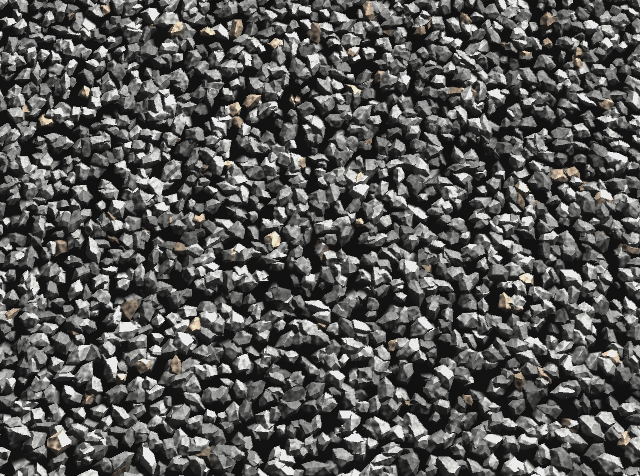
This texture is drawn by a WebGL 2 fragment shader. Its source:

```glsl
#version 300 es
precision highp float;
// Sunlit bed of crushed grey gravel: faceted chips with hard cast shadows.

uniform vec2 u_resolution;
out vec4 fragColor;

struct Surface {
  float height;
  vec2 slope;
  vec3 seed;
};

vec3 hash3(vec2 p) {
  vec3 a = fract(p.xyx * vec3(0.1031, 0.1030, 0.0973));
  a += dot(a, a.yxz + 33.33);
  return fract((a.xxy + a.yzz) * a.zyx);
}

float corner(vec2 cell, vec2 offset) {
  return dot(hash3(cell + 311.0).xy * 2.0 - 1.0, offset);
}

float gradientNoise(vec2 p) {
  vec2 i = floor(p), f = fract(p);
  vec2 u = f * f * f * (f * (f * 6.0 - 15.0) + 10.0);
  vec2 e = vec2(1.0, 0.0);
  return mix(mix(corner(i, f), corner(i + e, f - e), u.x),
             mix(corner(i + e.yx, f - e.yx), corner(i + e.xx, f - e.xx), u.x), u.y);
}

// Highest stone at q; each stone is the lower envelope of tilted planes.
Surface gravel(vec2 q) {
  Surface top = Surface(0.0, vec2(0.0), vec3(0.5));
  for (int k = 0; k < 18; k++) {
    float layer = float(k / 9);
    vec2 shift = layer * vec2(0.47, 0.53);
    vec2 cell = floor(q + shift) + vec2(k % 3, (k / 3) % 3) - 1.0;
    vec3 seed = hash3(cell + layer * 57.0 + 100.0);
    vec2 d = q + shift - cell - 0.5 - (seed.xy - 0.5) * 0.9;
    vec3 form = fract(seed.zxy * vec3(53.0, 71.0, 37.0));
    float radius = mix(0.3, 0.6, form.z);
    if (dot(d, d) > 2.4 * radius * radius) continue;

    // Random turn and elongation
    float turn = form.x * 6.283, stretch = mix(1.0, 1.35, form.y);
    float c = cos(turn), s = sin(turn);
    mat2 toStone = mat2(c / stretch, -s * stretch, s / stretch, c * stretch);
    d = toStone * d;

    // Tilted cap, then six chipped sides
    vec2 slope = (seed.yz - 0.5) * 1.1;
    float height = radius * 0.75 + dot(slope, d);
    float hidden = max(top.height - seed.z * 0.5, 0.0);
    vec2 spoke = vec2(1.0, 0.0);
    for (int i = 0; i < 6; i++) {
      if (height <= hidden) break;
      vec2 chip = fract(seed.xy * vec2(31.0, 47.0) + float(i) * vec2(0.618, 0.755));
      vec2 dir = normalize(spoke + chip.x * 0.9 * vec2(-spoke.y, spoke.x));
      float steep = 0.6 + 2.2 * fract(chip.x * 7.0);
      float side = (radius * mix(0.75, 1.05, chip.y) - dot(dir, d)) * steep;
      if (side < height) {
        height = side;
        slope = -dir * steep;
      }
      spoke = mat2(0.5, 0.866, -0.866, 0.5) * spoke;
    }
    if (height > hidden)
      top = Surface(height + seed.z * 0.5, slope * toStone, seed);
  }
  return top;
}

vec3 shade(vec2 q, float patches) {
  vec3 sun = normalize(vec3(0.38, 0.66, 0.65));
  Surface stone = gravel(q);

  // Cast shadow, stepped towards the sun; deep gaps stay dark
  float blocked = 0.0;
  for (int i = 1; i <= 2; i++) {
    float t = 0.26 * float(i) - 0.06;
    blocked = max(blocked, gravel(q + sun.xy * t).height - stone.height - sun.z * t);
  }
  float light = 1.0 - smoothstep(0.0, 0.12, blocked);
  light *= smoothstep(0.0, 0.25, stone.height);

  // Rough broken faces
  float rough = gradientNoise(q * 4.0);
  vec3 normal = normalize(vec3(rough * vec2(0.5, 0.7) - stone.slope, 1.0));
  float diffuse = max(dot(normal, sun), 0.0) * light;
  float ambient = 0.09 + 0.18 * clamp(stone.height, 0.0, 1.0);

  // Mostly neutral grey, a few pale buff stones
  vec3 kind = hash3(stone.seed.xy * 739.0 + 11.0);
  float grey = mix(0.62, 1.06, kind.x) * patches;
  vec3 tint = mix(vec3(1.0, 1.0, 0.99), vec3(1.12, 1.02, 0.91), step(0.955, kind.y));
  vec3 tone = grey * tint * (ambient + 0.84 * diffuse);
  return min(pow(tone, vec3(1.33)) + 0.035, 0.92);
}

// Stones shrink gently towards the far, upper edge.
vec2 ground(vec2 pixel) {
  vec2 p = (pixel - vec2(0.5 * u_resolution.x, 0.0)) / u_resolution.y;
  return 24.0 * vec2(p.x * (1.0 + 0.3 * p.y), p.y + 0.15 * p.y * p.y) + 40.0;
}

void main() {
  // Broad uneven patches and fine grain
  vec2 q = ground(gl_FragCoord.xy);
  float patches = 1.0 + 0.35 * gradientNoise(q * 0.35) + 0.2 * gradientNoise(q * 8.0);
  // Two diagonal samples smooth the edges
  vec2 jitter = vec2(0.27, 0.23);
  vec3 color = shade(ground(gl_FragCoord.xy + jitter), patches)
             + shade(ground(gl_FragCoord.xy - jitter), patches);
  fragColor = vec4(color * 0.5, 1.0);
}
```
